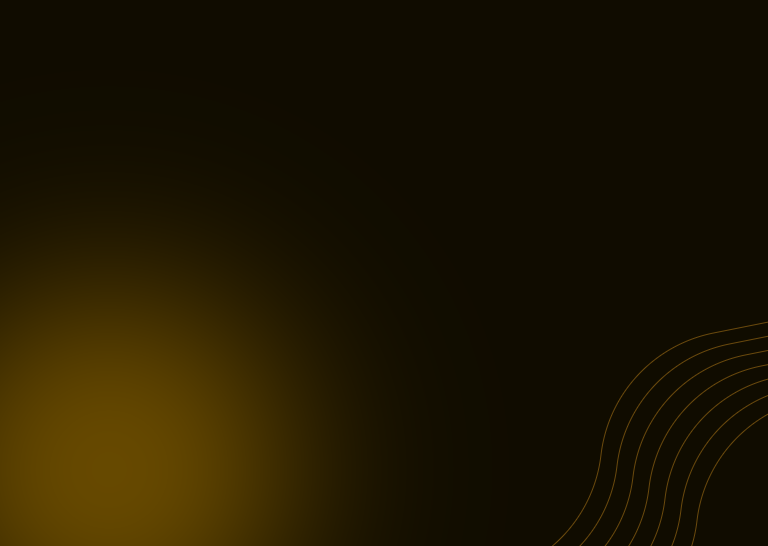
A Shadertoy shader for this background:

```glsl
// A dark backdrop with a soft amber glow in the lower left corner
// and a fan of thin gold contour lines in the lower right.
// Each line is two tangent arcs and a straight tail, repeated at a fixed step.

// All lengths are fractions of the canvas height.
const vec3 BASE_COLOR = vec3(0.063, 0.047, 0.0);
const vec3 GLOW_COLOR = vec3(0.400, 0.285, 0.0);
const vec3 LINE_COLOR = vec3(0.42, 0.29, 0.05);

const vec2 GLOW_CENTER = vec2(0.20, 0.14);
const float GLOW_RADIUS = 0.366;
const float GLOW_FALLOFF = 2.4;

const int LINE_COUNT = 7;
const float LINE_WIDTH = 0.0018;
const vec2 LINE_STEP = vec2(0.0293, -0.0201);
const vec2 BEND_POINT = vec2(1.1007, 0.1667);   // where the two arcs meet
const vec2 BEND_NORMAL = vec2(0.9934, -0.1150);
const vec2 TAIL_DIRECTION = vec2(0.9806, 0.1961);
const float ARC_RADIUS = 0.258;

// Signed offset from the S curve, with q relative to the bend point.
float curveOffset(vec2 q) {
    vec2 bendTangent = vec2(-BEND_NORMAL.y, BEND_NORMAL.x);

    // Lower arc, using only the right half of its circle
    if (dot(q, bendTangent) < 0.0) {
        vec2 lower = q + ARC_RADIUS * BEND_NORMAL;
        return dot(lower, BEND_NORMAL) > 0.0 ? length(lower) - ARC_RADIUS : 1.0;
    }

    // Upper arc, continued by the straight tail
    vec2 upper = q - ARC_RADIUS * BEND_NORMAL;
    vec2 tailNormal = vec2(-TAIL_DIRECTION.y, TAIL_DIRECTION.x);
    float reach = dot(upper, TAIL_DIRECTION) > 0.0
        ? dot(upper, tailNormal)
        : length(upper);
    return reach - ARC_RADIUS;
}

// Share of a pixel that a stroke covers; also valid for strokes under a pixel.
float strokeCoverage(float offset, float pixel) {
    float halfWidth = 0.5 * LINE_WIDTH;
    return clamp((offset + halfWidth) / pixel + 0.5, 0.0, 1.0)
         - clamp((offset - halfWidth) / pixel + 0.5, 0.0, 1.0);
}

void mainImage(out vec4 fragColor, in vec2 fragCoord) {
    float pixel = 1.0 / iResolution.y;
    vec2 p = fragCoord * pixel;

    // Glow
    float glowDistance = length(p - GLOW_CENTER) / GLOW_RADIUS;
    float glow = exp(-pow(glowDistance, GLOW_FALLOFF));
    vec3 color = mix(BASE_COLOR, GLOW_COLOR, glow);

    // Contour lines
    float lines = 0.0;
    for (int i = 0; i < LINE_COUNT; i++) {
        vec2 q = p - BEND_POINT - float(i) * LINE_STEP;
        lines = max(lines, strokeCoverage(curveOffset(q), pixel));
    }
    color = mix(color, LINE_COLOR, lines);

    fragColor = vec4(color, 1.0);
}
```
